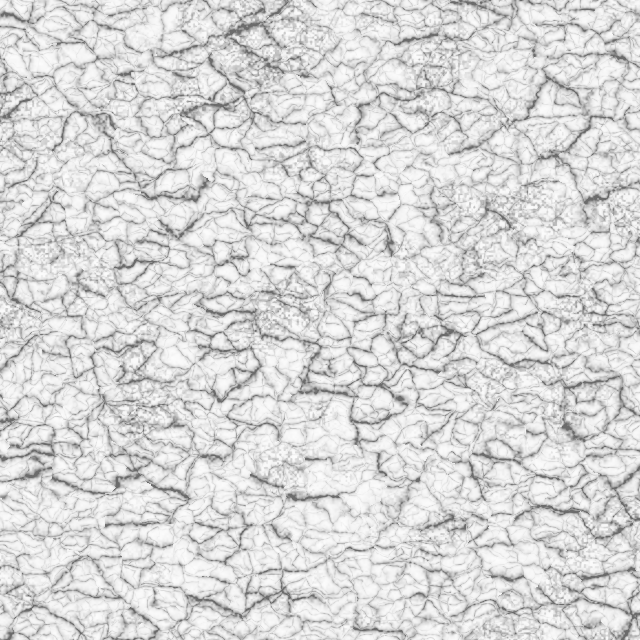
Write a Shadertoy shader that draws this texture.

```glsl
// Crackled white paint: irregular plates split by ragged, grainy grey cracks.
#define PLATE_SCALE 15.0
#define CELL_SCALE 31.0
#define HAIR_SCALE 58.0
#define PLATE_DARK 0.66
#define CELL_DARK 0.50
#define HAIR_DARK 0.24
#define DUST_DARK 0.20
#define GRAIN_SCALE 290.0
#define STRETCH vec2(0.88, 1.14)
#define PAPER 0.995

// Integer hash giving two values in 0..1
vec2 hash2(ivec2 cell, int seed) {
    uvec2 v = uvec2(cell + ivec2(seed * 131, seed * 57)) * 1664525u + 1013904223u;
    v.x += v.y * 1664525u;
    v.y += v.x * 1664525u;
    v ^= v >> 16u;
    v.x += v.y * 1664525u;
    v.y += v.x * 1664525u;
    v ^= v >> 16u;
    return vec2(v & 65535u) / 65535.0;
}

// Smooth two-channel value noise
vec2 noise2(vec2 p, int seed) {
    ivec2 i = ivec2(floor(p));
    vec2 f = fract(p);
    f = f * f * (3.0 - 2.0 * f);
    vec2 low = mix(hash2(i, seed), hash2(i + ivec2(1, 0), seed), f.x);
    vec2 high = mix(hash2(i + ivec2(0, 1), seed), hash2(i + ivec2(1, 1), seed), f.x);
    return mix(low, high, f.y);
}

// Voronoi borders; each border has its own strength, so some cells merge
float cracks(vec2 p, float scale, float width, float sparsity, int seed) {
    p *= scale;
    ivec2 home = ivec2(floor(p));
    ivec2 nearCell = home;
    vec2 toNear = vec2(8.0);
    for (int y = -1; y <= 1; y++)
    for (int x = -1; x <= 1; x++) {
        ivec2 cell = home + ivec2(x, y);
        vec2 d = vec2(cell) + hash2(cell, seed) - p;
        if (dot(d, d) < dot(toNear, toNear)) {
            toNear = d;
            nearCell = cell;
        }
    }
    float dark = 0.0;
    for (int y = -2; y <= 2; y++)
    for (int x = -2; x <= 2; x++) {
        if (x == 0 && y == 0) continue;
        ivec2 cell = nearCell + ivec2(x, y);
        vec2 d = vec2(cell) + hash2(cell, seed) - p;
        vec2 normal = normalize(d - toNear);
        float edge = max(dot(0.5 * (d + toNear), normal), 0.0) / scale;
        float strength = pow(hash2(cell + nearCell, seed + 7).x, sparsity);
        strength *= mix(0.8, 1.15, abs(normal.y));
        float spread = width * (0.6 + 0.7 * strength);
        dark = max(dark, strength * exp(-edge / spread));
    }
    return dark;
}

void mainImage(out vec4 fragColor, in vec2 fragCoord) {
    vec2 uv = fragCoord / iResolution.y;

    // Bend the borders at several sizes so that they look torn
    vec2 p = uv * STRETCH;
    p += 0.018 * (noise2(uv * 17.0, 1) - 0.5);
    p += 0.011 * (noise2(uv * 55.0, 2) - 0.5);
    p += 0.0045 * (noise2(uv * 150.0, 3) - 0.5);

    // Slow variation in crack weight and in the dusty patches
    vec2 region = noise2(uv * vec2(9.0, 12.0), 4);
    vec2 patchy = noise2(uv * vec2(24.0, 31.0), 5);
    vec2 grain = noise2(uv * GRAIN_SCALE, 6);

    float plate = PLATE_DARK * cracks(p, PLATE_SCALE, 0.0026, 1.5, 11);
    float cell = CELL_DARK * cracks(p, CELL_SCALE, 0.0022, 0.8, 23);
    float hair = HAIR_DARK * cracks(p, HAIR_SCALE, 0.0015, 1.0, 37);
    cell *= mix(0.6, 1.25, region.x);
    hair *= mix(0.4, 1.5, patchy.x);

    // Combine the cracks, then break them up with grain and dust
    float dark = max(plate, max(cell, hair)) + 0.15 * min(plate, cell);
    dark *= 0.5 + grain.x;
    float dust = smoothstep(0.45, 0.85, 0.5 * (region.y + patchy.y));
    dark += DUST_DARK * dust * smoothstep(0.35, 0.9, grain.y);

    // Faint mottling of the paint itself
    float mottle = 0.025 * noise2(uv * 80.0, 8).x + 0.015 * grain.y;
    float grey = clamp(PAPER - mottle - dark, 0.42, 1.0);
    fragColor = vec4(vec3(grey), 1.0);
}
```
